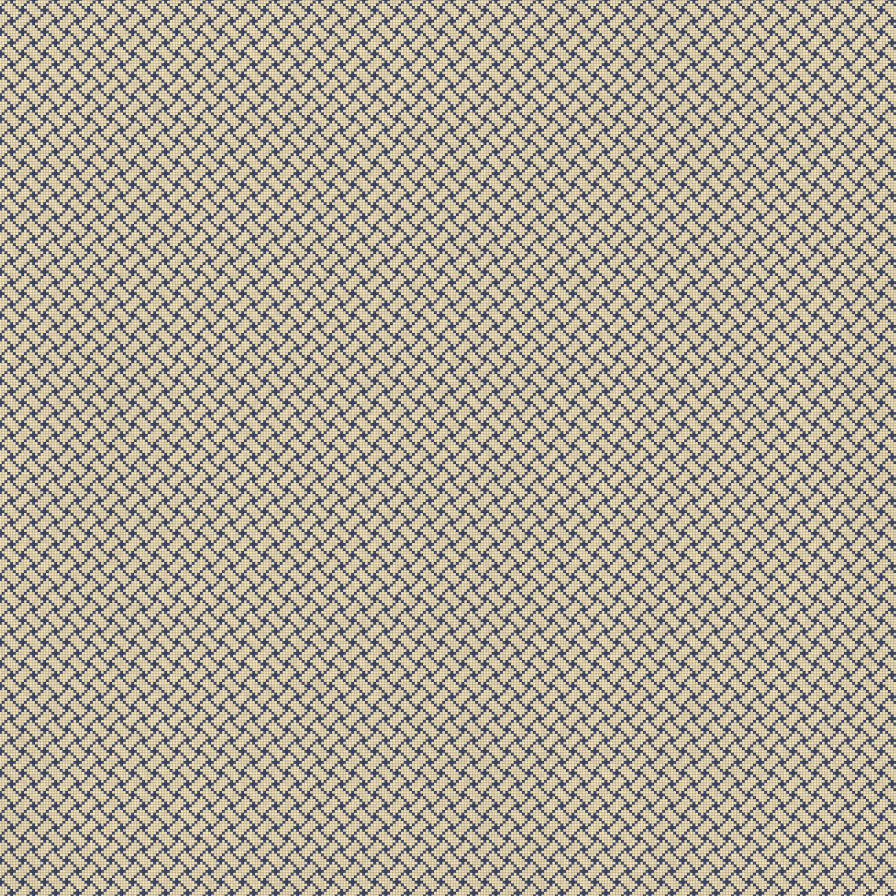
Write a WebGL 1 fragment shader that draws this pattern.

```glsl
precision highp float;
// Woven cloth: cream basket blocks set diagonally, parted by small navy pinwheel stars.
uniform vec2 u_resolution;

const vec2 REPEATS = vec2(40.7, 41.1);
const vec2 PHASE = vec2(0.46, 0.07);
const float STITCHES = 8.0;      // stitches along one repeat
const float HALF_LENGTH = 0.53;  // block size in units of the diagonal lattice
const float HALF_WIDTH = 0.30;
const int SAMPLES = 4;           // antialiasing samples per axis

const vec3 CREAM = vec3(0.95, 0.885, 0.73);
const vec3 CREAM_GROOVE = vec3(0.66, 0.62, 0.53);
const vec3 NAVY = vec3(0.26, 0.30, 0.42);
const vec3 NAVY_GROOVE = vec3(0.17, 0.20, 0.31);

float hash(vec2 p) {
  vec3 q = fract(vec3(p.xyx) * 0.1031);
  q += dot(q, q.yzx + 33.33);
  return fract((q.x + q.y) * q.z);
}

float valueNoise(vec2 p) {
  vec2 cell = floor(p);
  vec2 f = fract(p);
  f = f * f * (3.0 - 2.0 * f);
  float low = mix(hash(cell), hash(cell + vec2(1.0, 0.0)), f.x);
  float high = mix(hash(cell + vec2(0.0, 1.0)), hash(cell + 1.0), f.x);
  return mix(low, high, f.y);
}

// 1 on a cream block, 0 on the navy ground; p is measured in repeats.
float basketBlock(vec2 p) {
  vec2 lattice = vec2(p.x + p.y, p.x - p.y);
  vec2 cell = floor(lattice);
  vec2 d = abs(lattice - cell - 0.5);

  // Alternate cells turn their block by a quarter.
  if (mod(cell.x + cell.y, 2.0) > 0.5) d = d.yx;

  // Block ends reach into the next cell, leaving a pinwheel at each corner.
  float own = step(d.y, HALF_WIDTH);
  float neighbour = step(1.0 - HALF_LENGTH, d.y) * step(d.x, HALF_WIDTH);
  return max(own, neighbour);
}

vec3 weave(vec2 p) {
  vec2 grid = p * STITCHES;
  vec2 stitch = floor(grid);
  float block = basketBlock(stitch / STITCHES);

  // Rounded stitch with shaded grooves.
  float crown = 1.0 - smoothstep(0.2, 0.7, length(grid - stitch - 0.5));
  vec3 light = mix(CREAM_GROOVE, CREAM, crown);
  vec3 dark = mix(NAVY_GROOVE, NAVY, crown);
  float yarn = 0.96 + 0.08 * hash(stitch + 71.0);
  return mix(dark, light, block) * yarn;
}

void main() {
  float side = min(u_resolution.x, u_resolution.y);
  vec3 colour = vec3(0.0);
  for (int j = 0; j < SAMPLES; j++) {
    for (int i = 0; i < SAMPLES; i++) {
      vec2 offset = (vec2(float(i), float(j)) + 0.5) / float(SAMPLES) - 0.5;
      vec2 uv = (gl_FragCoord.xy + offset) / side;
      colour += weave(uv * REPEATS - PHASE);
    }
  }
  colour /= float(SAMPLES * SAMPLES);

  // Faint vertical unevenness in the cloth.
  vec2 position = gl_FragCoord.xy / side;
  colour *= 0.99 + 0.02 * valueNoise(position * vec2(9.0, 2.0));
  gl_FragColor = vec4(colour, 1.0);
}
```
